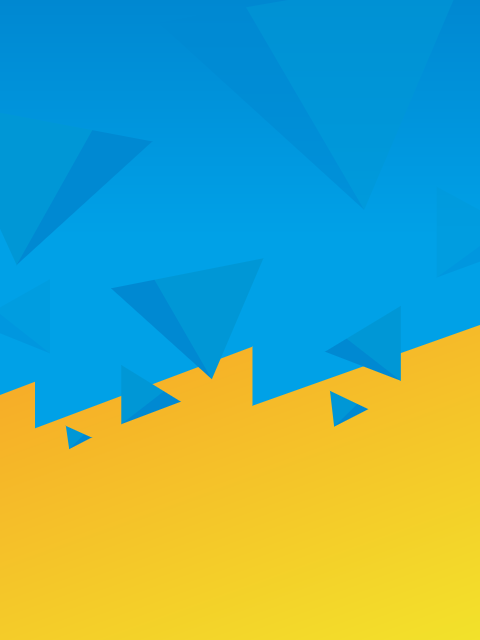
This background is drawn by a WebGL 2 fragment shader. Its source:

```glsl
#version 300 es
precision highp float;
// Folded blue shards floating over a blue sky and a stepped golden ground.
// The ground is a union of half-planes cut by vertical steps; each shard is a
// triangle from three edge distances, creased into a light and a dark face.

uniform vec2 u_resolution;
out vec4 fragColor;

// Antialiased coverage of the region where a signed distance is negative.
float coverage(float d) {
    return clamp(0.5 - d * u_resolution.y, 0.0, 1.0);
}

float cross2(vec2 a, vec2 b) {
    return a.x * b.y - a.y * b.x;
}

// Signed distance to the line a-b, negative on its left.
float lineDistance(vec2 p, vec2 a, vec2 b) {
    return cross2(p - a, normalize(b - a));
}

// Distance to a sloped ground line of the given height at x = 0.
float slopeDistance(vec2 p, float height, float slope) {
    return (p.y - height - slope * p.x) / sqrt(1.0 + slope * slope);
}

// Triangle with a broad light face at "base" and a dark face at "tip",
// folded along the crease that runs into "apex".
void shard(inout vec3 color, vec2 p, vec2 base, vec2 tip, vec2 apex, float opacity) {
    float winding = sign(cross2(tip - base, apex - base));
    float d = max(winding * lineDistance(p, base, tip),
              max(winding * lineDistance(p, tip, apex),
                  winding * lineDistance(p, apex, base)));
    vec2 fold = mix(base, tip, 0.715);
    float dark = coverage(winding * lineDistance(p, fold, apex));
    vec3 face = mix(vec3(0.0, 0.537, 0.824), vec3(0.0, 0.594, 0.838), dark);
    color = mix(color, face, opacity * coverage(d));
}

void main() {
    // Canvas units: width 0.75, height 1.
    vec2 p = gl_FragCoord.xy / u_resolution * vec2(0.75, 1.0);

    // Sky, darkening toward the top
    vec3 color = mix(vec3(0.0, 0.63, 0.905), vec3(0.0, 0.533, 0.82),
                     clamp((p.y - 0.635) / 0.365, 0.0, 1.0));

    // Stepped ground, orange at upper left to yellow at lower right
    float ground = slopeDistance(p, 0.2260, 0.355);
    ground = min(ground, max(slopeDistance(p, 0.3102, 0.3755), p.x - 0.3945));
    ground = min(ground, max(slopeDistance(p, 0.3828, 0.38), p.x - 0.0547));
    float warmth = clamp(dot(p - vec2(0.0, 0.383), vec2(0.34, -0.94)) / 0.615, 0.0, 1.0);
    vec3 gold = mix(vec3(0.965, 0.68, 0.157), vec3(0.95, 0.886, 0.165), warmth);
    color = mix(color, gold, coverage(ground));

    // Faint distant shards
    shard(color, p, vec2(0.729, 1.048), vec2(0.247, 0.965), vec2(0.569, 0.672), 0.6);
    shard(color, p, vec2(0.6823, 0.7083), vec2(0.8385, 0.6237), vec2(0.6823, 0.5664), 0.4);
    shard(color, p, vec2(0.0781, 0.5638), vec2(-0.0417, 0.4961), vec2(0.0781, 0.4479), 0.4);

    // Large solid shards
    shard(color, p, vec2(-0.091, 0.841), vec2(0.238, 0.779), vec2(0.026, 0.586), 1.0);
    shard(color, p, vec2(0.4115, 0.5964), vec2(0.1735, 0.5495), vec2(0.331, 0.4075), 1.0);

    // Small shards along the ground edge
    shard(color, p, vec2(0.6263, 0.5221), vec2(0.5078, 0.4505), vec2(0.6263, 0.405), 1.0);
    shard(color, p, vec2(0.1895, 0.4297), vec2(0.2826, 0.3724), vec2(0.1895, 0.3372), 1.0);
    shard(color, p, vec2(0.1029, 0.3346), vec2(0.1432, 0.3164), vec2(0.1081, 0.2982), 1.0);
    shard(color, p, vec2(0.5156, 0.3893), vec2(0.5755, 0.3607), vec2(0.5221, 0.3333), 1.0);

    fragColor = vec4(color, 1.0);
}
```
